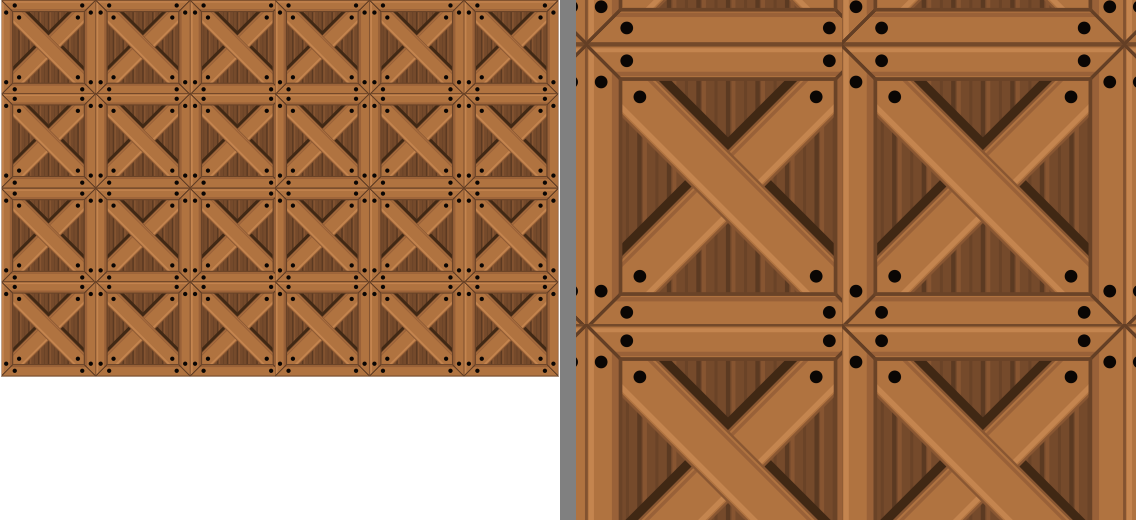
Left, the full canvas; right, a detail of the centre.
Reproduce this pattern procedurally as a Shadertoy shader.

```glsl
const vec3 WOOD = vec3(0.69, 0.45, 0.25);
const vec3 LIGHT_WOOD = vec3(0.77, 0.52, 0.31);
const vec3 MID_WOOD = vec3(0.60, 0.38, 0.22);
const vec3 BACK_WOOD = vec3(0.46, 0.29, 0.17);
const vec3 SHADOW = vec3(0.25, 0.155, 0.08);
const vec3 NAIL = vec3(0.04, 0.025, 0.015);

// The canvas is 768 units wide; one crate is about 130 units.
float unitsPerPixel() { return 768.0 / iResolution.x; }

float fill(float d) {
    float w = 0.65 * unitsPerPixel();
    return smoothstep(w, -w, d);
}

float band(float x, float center, float halfWidth) {
    return fill(abs(x - center) - halfWidth);
}

// Diagonal plank; n is the signed distance from its axis, positive upward
vec3 addPlank(vec3 color, float n) {
    vec3 plank = mix(WOOD, LIGHT_WOOD, band(n, -8.8, 1.2));
    plank = mix(plank, MID_WOOD, band(n, 9.0, 0.8));
    plank = mix(plank, MID_WOOD * 0.9, fill(10.7 - abs(n)));
    return mix(color, plank, fill(abs(n) - 11.8));
}

vec3 backBoards(vec2 p) {
    float x = mod(p.x + 6.5, 13.5);
    vec3 color = mix(BACK_WOOD, BACK_WOOD * 0.78, band(x, 6.5, 1.0));
    color = mix(color, MID_WOOD * 0.88, band(x, 9.0, 0.9));
    return mix(color, BACK_WOOD * 0.9, band(x, 1.0, 0.7));
}

vec3 frameBoards(vec2 p) {
    vec2 a = abs(p);
    // Upright sides
    vec3 side = mix(WOOD, MID_WOOD, band(a.x, 51.3, 1.8));
    side = mix(side, LIGHT_WOOD, band(p.x, -62.5, 1.2));
    side = mix(side, MID_WOOD * 0.85, fill(64.1 - a.x));
    // Top and bottom rails
    vec3 rail = mix(WOOD, LIGHT_WOOD, band(p.y, -62.3, 0.9));
    rail = mix(rail, MID_WOOD, band(a.y, 51.5, 1.0));
    rail = mix(rail, MID_WOOD * 0.75, fill(64.0 - a.y));
    // Mitred corners and inner edge
    vec3 color = mix(rail, side, fill(a.y - a.x));
    color = mix(color, BACK_WOOD * 0.85, band(a.x - a.y, 0.0, 1.1));
    return mix(color, BACK_WOOD * 0.9, fill(max(a.x, a.y) - 50.0));
}

vec3 crate(vec2 p) {
    vec2 a = abs(p);
    float front = (p.x - p.y) * 0.7071;
    float back = -(p.x + p.y) * 0.7071;

    vec3 color = backBoards(p);
    color = mix(color, SHADOW, max(band(front, 13.5, 2.4), band(back, 13.5, 2.4)));
    color = addPlank(color, back);
    color = addPlank(color, front);
    color = mix(color, frameBoards(p), fill(48.3 - max(a.x, a.y)));

    // Nails, mirrored into every corner
    float nails = min(length(a - vec2(46.3, 57.5)), length(a - vec2(58.0, 47.8)));
    nails = min(nails, length(a - vec2(40.3, 41.0)));
    return mix(color, NAIL, fill(nails - 2.9));
}

void mainImage(out vec4 fragColor, in vec2 fragCoord) {
    vec2 pos = vec2(fragCoord.x, iResolution.y - fragCoord.y) * unitsPerPixel();

    // The right half of the stack overlaps the third column
    float column = pos.x - 2.0 + 13.0 * step(377.5, pos.x);
    // Rows alternate between slightly clipped and full height
    float row = mod(pos.y, 258.0);
    row -= 128.0 * step(128.0, row);
    vec2 p = vec2(mod(column, 129.5), row) - vec2(64.5, 65.0);

    // Six by four crates on white
    float stack = fill(max(abs(pos.x - 384.0) - 382.0, pos.y - 516.5));
    fragColor = vec4(mix(vec3(1.0), crate(p), stack), 1.0);
}
```
